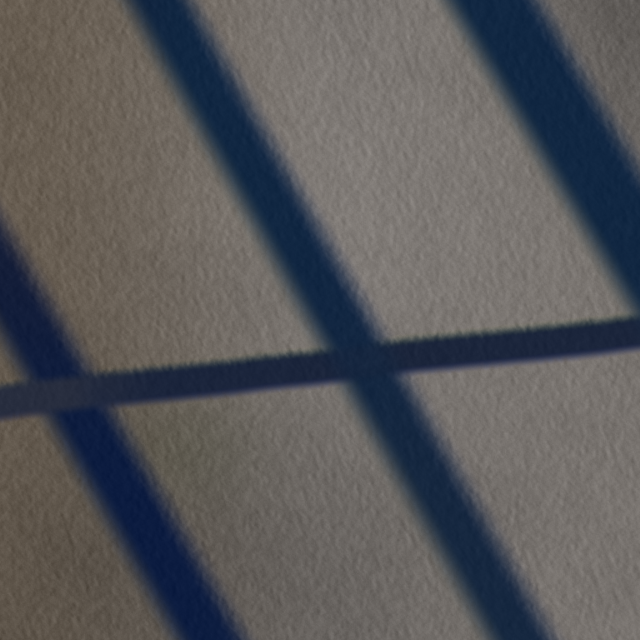
Give the GLSL for this texture, as a WebGL 2 fragment shader.

```glsl
#version 300 es
precision highp float;
// Soft blue window-bar shadows falling across a rough, warm grey plaster wall.

#define BAR_SOFTNESS 0.029
#define CROSS_SOFTNESS 0.0095
#define CROSS_HEIGHT 0.372
#define CROSS_SLOPE 0.109
#define CROSS_HALF 0.0255
#define FRINGE 0.0032
#define ROUGHNESS 0.003
#define GRAIN_CELLS 135.0
#define GRAIN_LIT 0.10
#define GRAIN_SHADE 0.035

uniform vec2 u_resolution;
out vec4 fragColor;

// Slanted bars: x at the top edge, drift per unit of descent, half width.
const vec3 BARS[3] = vec3[3](
  vec3(-0.250, 0.580, 0.051),
  vec3( 0.247, 0.568, 0.048),
  vec3( 0.769, 0.600, 0.069));

float hash(vec2 p) {
  vec3 q = fract(vec3(p.xyx) * 0.1031);
  q += dot(q, q.yzx + 33.33);
  return fract((q.x + q.y) * q.z);
}

float valueNoise(vec2 p) {
  vec2 cell = floor(p), f = fract(p);
  f = f * f * (3.0 - 2.0 * f);
  return mix(mix(hash(cell), hash(cell + vec2(1, 0)), f.x),
             mix(hash(cell + vec2(0, 1)), hash(cell + vec2(1, 1)), f.x), f.y);
}

float fbm(vec2 p) {
  float sum = 0.0, amp = 0.5;
  for (int i = 0; i < 3; i++) {
    sum += amp * valueNoise(p);
    p = mat2(0.8, 0.6, -0.6, 0.8) * p * 1.9 + 17.0;
    amp *= 0.5;
  }
  return sum;
}

// Raking light over the plaster, with some uneven staining mixed in.
float grain(vec2 uv) {
  vec2 p = mat2(0.94, -0.34, 0.34, 0.94) * uv * GRAIN_CELLS;
  p.y *= 0.7;
  float height = fbm(p);
  float relief = height - fbm(p + vec2(0.6, -0.2));
  float stain = valueNoise(p * 0.5 + 41.0) - 0.5;
  return 0.8 * relief + 0.45 * (height - 0.44) + 0.15 * stain;
}

float band(float d, float halfWidth, float softness) {
  return 1.0 - smoothstep(halfWidth - softness, halfWidth + softness, abs(d));
}

float slantedShadow(vec2 uv) {
  float light = 1.0;
  for (int i = 0; i < 3; i++) {
    float centre = BARS[i].x + BARS[i].y * (1.0 - uv.y);
    light *= 1.0 - band(uv.x - centre, BARS[i].z, BAR_SOFTNESS);
  }
  return 1.0 - light;
}

float crossShadow(vec2 uv) {
  float wobble = 0.004 * (valueNoise(vec2(uv.x * 14.0, 3.0)) - 0.5);
  float d = uv.y - CROSS_HEIGHT - CROSS_SLOPE * uv.x;
  return band(d + wobble, CROSS_HALF, CROSS_SOFTNESS);
}

float shadow(vec2 uv) {
  return 1.0 - (1.0 - slantedShadow(uv)) * (1.0 - crossShadow(uv));
}

float glow(vec2 uv, vec2 centre, vec2 radius) {
  vec2 d = (uv - centre) / radius;
  return exp(-dot(d, d));
}

vec3 wallColour(vec2 uv) {
  vec3 wall = mix(vec3(0.405, 0.365, 0.318), vec3(0.475, 0.455, 0.438),
                  smoothstep(0.0, 0.55, uv.x));
  wall += 0.03 * glow(uv, vec2(0.6, 0.65), vec2(0.3, 0.35));
  wall *= 1.0 - 0.17 * glow(uv, vec2(0.33, 0.1), vec2(0.4, 0.3));
  wall *= 1.0 - 0.22 * glow(uv, vec2(1.0, 1.0), vec2(0.16, 0.3));
  wall -= vec3(0.022, 0.012, 0.026) * glow(uv, vec2(0.29, 0.3), vec2(0.11, 0.09));
  return wall * (0.95 + 0.09 * fbm(uv * 9.0));
}

vec3 shadeColour(vec2 uv) {
  vec3 low = mix(vec3(0.045, 0.108, 0.250), vec3(0.085, 0.155, 0.250),
                 smoothstep(0.25, 0.65, uv.x));
  vec3 high = mix(vec3(0.080, 0.115, 0.215), vec3(0.065, 0.152, 0.258),
                  smoothstep(0.05, 0.3, uv.x));
  vec3 shade = mix(low, high, smoothstep(0.2, 0.7, uv.y));
  float leftEnd = 1.0 - smoothstep(0.1, 0.25, uv.x);
  vec3 crossTint = mix(vec3(0.110, 0.145, 0.230), vec3(0.165, 0.185, 0.245), leftEnd);
  float overlap = slantedShadow(uv) * (1.0 - leftEnd);
  return mix(shade, crossTint, crossShadow(uv) * (0.9 - 0.6 * overlap));
}

void main() {
  vec2 uv = gl_FragCoord.xy / u_resolution;
  float bump = grain(uv);

  // Colour fringes: olive on the upper left edges, violet on the lower right.
  vec2 shift = FRINGE * vec2(1.0, -0.5);
  vec2 rough = uv + ROUGHNESS * bump;
  vec3 mask = vec3(shadow(rough + 0.15 * shift), shadow(rough), shadow(rough + shift));
  vec3 colour = mix(wallColour(uv), shadeColour(uv), mask);

  float speck = hash(floor(uv * 512.0)) - 0.5;
  colour += (bump + 0.15 * speck) * mix(GRAIN_LIT, GRAIN_SHADE, mask.g);
  fragColor = vec4(clamp(colour, 0.0, 1.0), 1.0);
}
```
